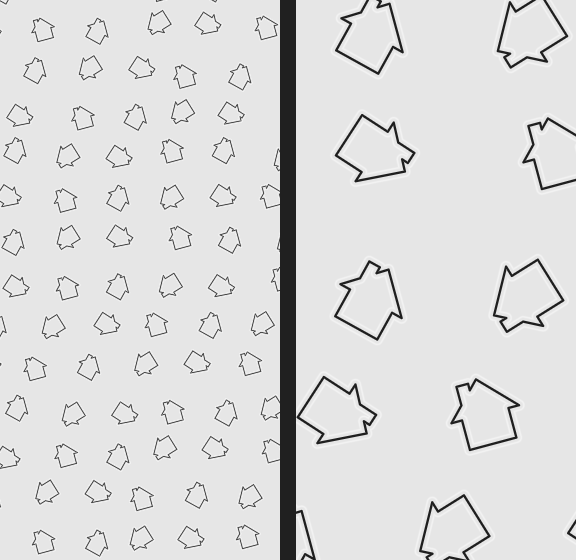
Left: the whole. Right: its middle third, enlarged.
This pattern is drawn by a Shadertoy shader. Its source:

```glsl
const vec2 CELL = vec2(0.19, 0.152);

// House outline: floor, walls, eaves, roof and chimney
const vec2 CORNERS[11] = vec2[11](
    vec2(-1.1, 0.0), vec2(1.1, 0.0), vec2(1.1, 1.4), vec2(1.6, 1.4),
    vec2(0.0, 3.05), vec2(-0.4, 2.64), vec2(-0.4, 2.95), vec2(-0.95, 2.95),
    vec2(-0.95, 2.07), vec2(-1.6, 1.4), vec2(-1.1, 1.4));

// Integer hash giving two values in 0..1
vec2 hash2(ivec2 cell) {
    uvec2 v = uvec2(cell + 4096) * 1664525u + 1013904223u;
    v.x += v.y * 1664525u;
    v.y += v.x * 1664525u;
    v ^= v >> 16u;
    v.x += v.y * 1664525u;
    v.y += v.x * 1664525u;
    v ^= v >> 16u;
    return vec2(v & 65535u) / 65535.0;
}

float segmentDistance(vec2 p, vec2 a, vec2 b) {
    vec2 ab = b - a;
    return length(p - a - ab * clamp(dot(p - a, ab) / dot(ab, ab), 0.0, 1.0));
}

float houseOutline(vec2 p) {
    float d = 1e3;
    for (int i = 0; i < 11; i++)
        d = min(d, segmentDistance(p, CORNERS[i], CORNERS[(i + 1) % 11]));
    return d;
}

vec2 rotate(vec2 p, float degrees) {
    float a = radians(degrees);
    return vec2(cos(a) * p.x + sin(a) * p.y, cos(a) * p.y - sin(a) * p.x);
}

// Distance to the nearest outline, in canvas widths
float houseField(vec2 p) {
    const float TILTS[4] = float[4](15.0, -29.0, 122.0, -123.0);
    const float SIZE = 0.026;
    float nearest = 1.0;
    int baseRow = int(floor(p.y / CELL.y));
    for (int row = baseRow - 1; row <= baseRow + 1; row++) {
        // Rows shift in pairs, with a small extra step on odd rows
        float shift = CELL.x * hash2(ivec2(77, row >> 1)).x + 0.018 * float(row & 1);
        int baseCol = int(floor((p.x - shift) / CELL.x));
        for (int col = baseCol - 1; col <= baseCol + 1; col++) {
            // Neighbouring houses drift together
            vec2 drift = hash2(ivec2(col >> 1, row)) - 0.5;
            vec2 wobble = hash2(ivec2(col + 300, row)) - 0.5;
            vec2 center = (vec2(col, row) + 0.5) * CELL + vec2(shift, 0.0)
                        + drift * vec2(0.05, 0.04) + wobble * 0.012;
            vec2 q = p - center;
            if (length(q) > 0.07) continue;
            // Four poses cycle along a row and swap halves on the next
            float tilt = TILTS[(col + 2 * row + 64) & 3];
            q = rotate(q, tilt) / SIZE + vec2(0.0, 1.5);
            nearest = min(nearest, houseOutline(q) * SIZE);
        }
    }
    return nearest;
}

void mainImage(out vec4 fragColor, in vec2 fragCoord) {
    float d = houseField(fragCoord / iResolution.x);

    // Box-filtered coverage of a thin stroke
    float halfPixel = 0.5 / iResolution.x;
    float halfStroke = 0.0014;
    float ink = (clamp(d + halfStroke, -halfPixel, halfPixel)
               - clamp(d - halfStroke, -halfPixel, halfPixel)) / (2.0 * halfPixel);

    // Pale rim on both sides of the stroke
    float rim = exp(-pow((d - 0.0058) / 0.0012, 2.0));

    float gray = mix(0.9 + 0.05 * rim, 0.12, ink);
    fragColor = vec4(vec3(gray), 1.0);
}
```
